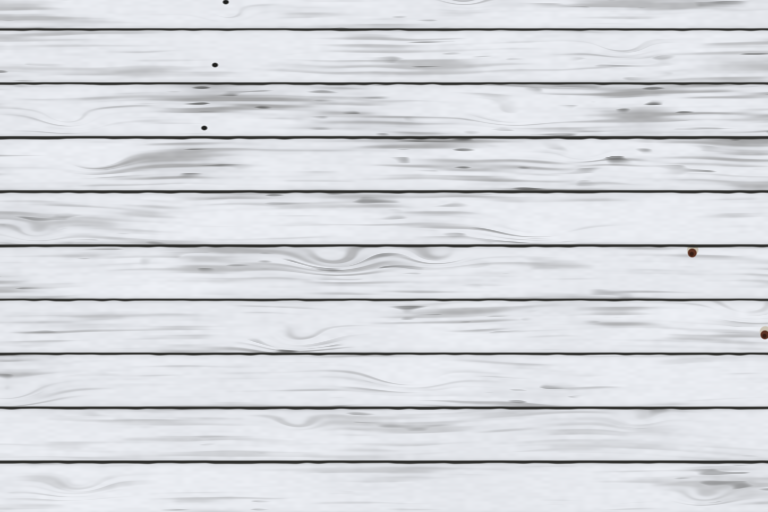
Write a WebGL 1 fragment shader that draws this texture.

```glsl
precision highp float;
// Whitewashed horizontal timber boards with worn grain, knots, dark seams and nails.

uniform vec2 u_resolution;

#define PITCH 0.1056        // board height, in canvas heights
#define FIRST_SEAM 0.0977   // height of the lowest seam
#define SEAM_HALF 0.0023    // half width of a seam
#define GRAIN_FINE 165.0    // fine fibres per canvas height
#define GRAIN_COARSE 58.0   // broad fibres per canvas height
#define KNOT_BEND 0.030     // how far knots push the grain aside
#define WEAR 0.85           // strength of the exposed grain
#define PAINT_LIGHT vec3(0.908, 0.918, 0.938)
#define PAINT_SHADE vec3(0.825, 0.835, 0.855)
#define GRAIN_GREY vec3(0.56, 0.56, 0.56)
#define GAP_DARK vec3(0.19, 0.19, 0.18)
#define RUST vec3(0.36, 0.20, 0.14)

float hash(vec2 p) {
  vec3 q = fract(p.xyx * 0.1031);
  q += dot(q, q.yzx + 33.33);
  return fract((q.x + q.y) * q.z);
}

float noise(vec2 p) {
  vec2 i = floor(p), f = fract(p);
  f = f * f * (3.0 - 2.0 * f);
  return mix(mix(hash(i), hash(i + vec2(1.0, 0.0)), f.x),
             mix(hash(i + vec2(0.0, 1.0)), hash(i + 1.0), f.x), f.y);
}

float fbm(vec2 p) {
  float sum = 0.0, gain = 0.55;
  for (int i = 0; i < 3; i++) {
    sum += gain * noise(p);
    p = p * 2.03 + 17.3;
    gain *= 0.5;
  }
  return sum;
}

// Coverage of a disc with a smoothed edge.
float disc(vec2 p, float radius, float px) {
  return 1.0 - smoothstep(radius - px, radius + px, length(p));
}

// Strength of the two knots scattered on a board.
float knots(vec2 p, float row) {
  float sum = 0.0;
  for (int k = 0; k < 2; k++) {
    vec2 id = vec2(row + 20.0, float(k) * 7.0 + 3.0);
    vec2 center = vec2((hash(id) + float(k)) * 0.75,
                       FIRST_SEAM + (row + 0.2 + 0.6 * hash(id + 31.0)) * PITCH);
    float size = mix(0.6, 1.2, hash(id + 57.0));
    vec2 d = (p - center) / (vec2(0.065, 0.024) * size);
    d.y += 0.5 * d.x * (hash(id + 83.0) - 0.5);
    sum += size * exp(-dot(d, d));
  }
  return sum;
}

vec3 board(vec2 p, float row) {
  float seed = (row + 3.0) * 19.7;
  float knot = knots(p, row);
  float wear = WEAR * mix(0.65, 1.15, hash(vec2(row + 5.0, 9.0)))
             * mix(0.55, 1.0, smoothstep(-1.0, 3.0, row));

  // Fibres follow a gently bent height that rises around each knot.
  float fibre = p.y + KNOT_BEND * knot
              + 0.022 * (noise(vec2(p.x * 2.6, seed)) - 0.5)
              + 0.004 * noise(vec2(p.x * 11.0, p.y * 30.0 + seed));
  float fine = noise(vec2(p.x * 7.0 + seed, fibre * GRAIN_FINE));
  float coarse = fbm(vec2(p.x * 3.5 + seed, fibre * GRAIN_COARSE));
  float worn = fbm(vec2(p.x * 4.0 + seed, p.y * 16.0));

  // Thin paint, then exposed grain, then short cracks in the worn areas.
  float cover = 0.5 * coarse + 0.3 * fine + 0.6 * (worn - 0.48);
  vec3 color = mix(PAINT_LIGHT, PAINT_SHADE, wear * smoothstep(0.28, 0.62, cover));
  float streak = 0.6 * fine + 0.4 * coarse + 0.7 * (worn - 0.48) + 0.06 * knot;
  color = mix(color, GRAIN_GREY, wear * 0.75 * smoothstep(0.52, 0.95, streak));
  float crack = noise(vec2(p.x * 17.0 + seed, fibre * 125.0));
  crack = smoothstep(0.74, 0.95, crack) * smoothstep(0.50, 0.70, worn);
  color = mix(color, GAP_DARK, wear * 0.65 * crack);

  // Faint blotches and brush texture.
  color += 0.025 * (noise(p * vec2(60.0, 170.0)) - 0.5);
  return color + 0.03 * (noise(p * vec2(5.0, 9.0) + seed) - 0.5);
}

void main() {
  float px = 1.0 / u_resolution.y;
  vec2 p = gl_FragCoord.xy * px;
  float level = (p.y - FIRST_SEAM) / PITCH;
  vec3 color = board(p, floor(level));

  // Nail holes step down the upper boards.
  for (int i = 0; i < 3; i++) {
    float n = float(i);
    vec2 d = p - vec2(0.441 - 0.021 * n, 0.996 - 0.123 * n);
    color = mix(color, GAP_DARK * 0.6, disc(d * vec2(0.75, 1.0), 0.0042, px));
  }

  // Rusty nail heads, each in a chip of bare paint.
  for (int i = 0; i < 2; i++) {
    vec2 d = p - vec2(1.352, 0.506) - float(i) * vec2(0.142, -0.160);
    color = mix(color, vec3(0.80, 0.77, 0.71), disc(d - vec2(0.001, 0.006), 0.011, px));
    color = mix(color, RUST, disc(d, 0.0085, px));
    color = mix(color, RUST * 0.6, disc(d + vec2(0.001, 0.002), 0.004, px));
  }

  // Seams with uneven edges and a soft shadow on the boards.
  float seam = floor(level + 0.5);
  float rough = noise(vec2(p.x * 45.0, seam * 13.0 + 40.0)) - 0.5;
  float offset = (level - seam) * PITCH + 0.0012 * rough;
  float halfWidth = SEAM_HALF * mix(0.8, 1.2, hash(vec2(seam + 4.0, 2.0))) + 0.0008 * rough;
  float gap = 1.0 - smoothstep(halfWidth - px, halfWidth + px, abs(offset));
  color *= 1.0 - 0.22 * exp(-abs(offset) / 0.0035);
  gl_FragColor = vec4(mix(color, GAP_DARK, gap), 1.0);
}
```
